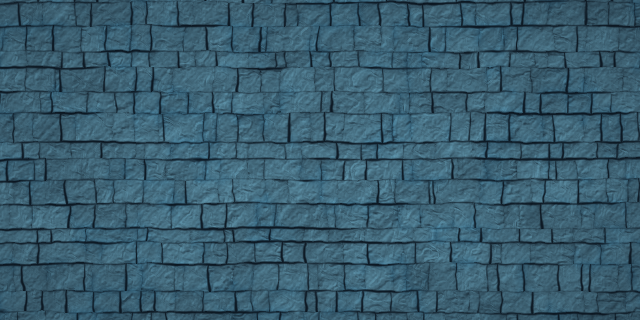
A Shadertoy shader for this texture:

```glsl
// Wall of rough split stone courses under worn blue paint, with dark uneven joints.

const float ROWS = 14.57;        // courses per canvas height
const float ROW_SHIFT = 0.34;    // part of a course cut off at the bottom
const float BLOCKS = 11.4;       // mean blocks per canvas height, along a course

const vec3 JOINT = vec3(0.04, 0.08, 0.12);
const vec3 STONE = vec3(0.32, 0.50, 0.58);
const vec3 PAINT = vec3(0.22, 0.47, 0.60);

float hash(vec2 p) {
    vec3 q = fract(vec3(p.xyx) * 0.1031);
    q += dot(q, q.yzx + 33.33);
    return fract((q.x + q.y) * q.z);
}

float noise(vec2 p) {
    vec2 i = floor(p), f = fract(p);
    f = f * f * (3.0 - 2.0 * f);
    return mix(mix(hash(i), hash(i + vec2(1, 0)), f.x),
               mix(hash(i + vec2(0, 1)), hash(i + vec2(1, 1)), f.x), f.y);
}

float fbm(vec2 p) {
    float sum = 0.0, amp = 0.5;
    for (int i = 0; i < 4; i++) {
        sum += amp * noise(p);
        p = mat2(1.6, 1.2, -1.2, 1.6) * p + 17.3;
        amp *= 0.5;
    }
    return sum;
}

// Chipped stone surface: broad lumps broken by sharp ridges
float relief(vec2 p) {
    float lumps = fbm(p * vec2(17.0, 22.0));
    float ridges = abs(2.0 * fbm(p * 26.0 + 3.0 * lumps) - 1.0);
    return lumps + 0.7 * ridges;
}

// Position of the i-th jittered division
float cut(float i, float seed, float jitter) {
    return i + jitter * (hash(vec2(i + 40.0, seed)) - 0.5);
}

// Irregular interval around v: index, lower end, upper end
vec3 interval(float v, float seed, float jitter) {
    float i = floor(v);
    if (v < cut(i, seed, jitter)) i -= 1.0;
    else if (v >= cut(i + 1.0, seed, jitter)) i += 1.0;
    return vec3(i, cut(i, seed, jitter), cut(i + 1.0, seed, jitter));
}

float line(float dist, float halfWidth, float px) {
    return 1.0 - smoothstep(halfWidth - px, halfWidth + px, dist);
}

// Upright joint: each has its own width and wear, and opens downwards
float uprightJoint(float dist, vec2 id, float rise, float px) {
    float age = hash(id + vec2(71.0, 13.0));
    float halfWidth = 0.0042 * age * (1.1 - 0.6 * rise);
    float wear = smoothstep(0.15, 0.6, age + 0.35 * (noise(vec2(rise * 3.0, age * 90.0)) - 0.5));
    return wear * line(dist, halfWidth, px);
}

// Strength of the level joint along its course
float levelWear(float x, float id) {
    float slow = noise(vec2(x * 5.0, id * 7.0 + 90.0));
    float quick = noise(vec2(x * 24.0, id * 5.0 + 30.0));
    return smoothstep(0.15, 0.85, 0.65 * slow + 0.35 * quick);
}

void mainImage(out vec4 fragColor, in vec2 fragCoord) {
    float px = 1.0 / iResolution.y;
    vec2 p = fragCoord * px;
    vec2 uv = fragCoord / iResolution.xy;

    // Hand-cut wobble of all joints
    vec2 bent = p + 0.009 * (vec2(noise(p * 14.0), noise(p * vec2(9.0, 5.0) + 50.0)) - 0.5);
    bent += 0.005 * (vec2(noise(p * 50.0), noise(p * 45.0 + 20.0)) - 0.5);

    // Course and block
    float v = bent.y * ROWS - ROW_SHIFT;
    vec3 row = interval(v, 5.0, 0.46);
    float rise = (v - row.y) / (row.z - row.y);
    float rate = BLOCKS * mix(0.8, 1.25, hash(vec2(row.x + 9.0, 2.0)));
    float u = bent.x * rate + 10.0 * hash(vec2(row.x + 3.0, 8.0));
    vec3 block = interval(u, row.x + 60.0, 0.85);
    vec2 id = vec2(block.x, row.x + 20.0);

    // Distances to the four sides
    float left = (u - block.y) / rate;
    float right = (block.z - u) / rate;
    float below = (v - row.y) / ROWS;
    float above = (row.z - v) / ROWS;

    // Joints
    float wearBelow = levelWear(p.x, row.x);
    float wearAbove = levelWear(p.x, row.x + 1.0);
    float level = max(line(below, 0.0012 + 0.0012 * wearBelow, px) * (0.3 + 0.6 * wearBelow),
                      line(above, 0.0012 + 0.0042 * wearAbove, px) * (0.3 + 0.7 * wearAbove));
    float upright = max(uprightJoint(left, id, rise, px),
                        uprightJoint(right, id + vec2(1, 0), rise, px));
    float joint = max(level, upright);

    // Light from the upper left over the broken faces
    vec2 face = p + 7.0 * vec2(hash(id), hash(id + 31.0));
    float slope = relief(face) - relief(face + vec2(-0.003, 0.005));
    float tone = 0.79 + 0.11 * (hash(id + 11.0) - 0.5) + 0.9 * clamp(slope, -0.35, 0.25);
    tone += 0.22 * (fbm(p * 7.0) - 0.47) + 0.14 * (noise(p * 150.0) - 0.5);
    tone += 0.10 * exp(-below / 0.012) * wearBelow;
    tone -= 0.30 * exp(-above / 0.008) * wearAbove;
    tone -= 0.16 * exp(-min(left, right) / 0.005);

    // Corner falloff and paint gathered near the seams
    vec2 q = uv - 0.5;
    tone *= 1.06 - 0.62 * dot(q, q);
    float seam = exp(-min(min(left, right), min(below, above)) / 0.012);
    float paint = seam * smoothstep(0.4, 0.65, fbm(p * 11.0 + 5.0));
    vec3 color = mix(JOINT, mix(STONE, PAINT, 0.6 * paint), clamp(tone, 0.0, 1.2));
    color = mix(color, JOINT, 0.92 * joint);
    fragColor = vec4(color, 1.0);
}
```
